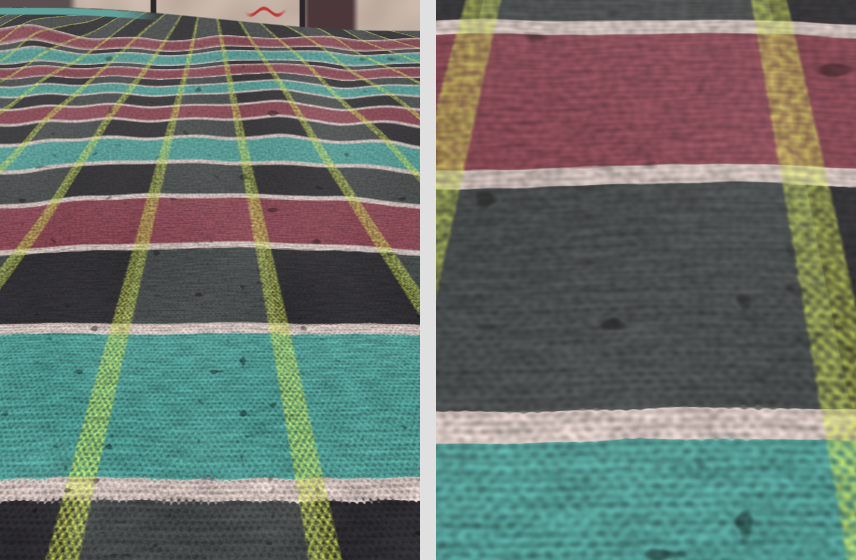
Left: the whole. Right: its middle third, enlarged.
Write a WebGL 1 fragment shader that draws this texture.

```glsl
precision highp float;
// Handwoven plaid blanket lying in perspective: teal, black and maroon bands
// between pale lines, crossed by yellow-green warp stripes. Screen position is
// unprojected to thread space, where bands, stripes and weave are periodic.

uniform vec2 u_resolution;

vec2 gradient(vec2 cell) {
  float a = 6.2832 * fract(sin(dot(cell, vec2(127.1, 311.7))) * 4375.85);
  return vec2(cos(a), sin(a));
}

float gradientNoise(vec2 p) {
  vec2 i = floor(p), f = fract(p);
  vec2 w = f * f * f * (f * (f * 6.0 - 15.0) + 10.0);
  vec2 e = vec2(1.0, 0.0);
  float low = mix(dot(gradient(i), f), dot(gradient(i + e), f - e), w.x);
  float high = mix(dot(gradient(i + e.yx), f - e.yx),
                   dot(gradient(i + 1.0), f - 1.0), w.x);
  return mix(low, high, w.y);
}

// Antialiased bar of the given half width around zero
float bar(float x, float halfWidth, float blur) {
  return 1.0 - smoothstep(halfWidth - blur, halfWidth + blur, abs(x));
}

// Folds lift and tilt the bands; y runs downward from the top
float foldedHeight(vec2 p) {
  float side = (p.x - 0.375) / 0.375;
  float rise = (p.y - 0.33) / 0.17;
  float y = p.y - 0.022 * side * side * exp(-rise * rise);
  y += 0.02 * (1.0 - smoothstep(0.0, 0.3, p.x)) * (1.0 - smoothstep(0.03, 0.12, p.y));
  y += 0.014 * gradientNoise(p * vec2(9.0, 5.0)) * (1.0 - smoothstep(0.2, 0.5, p.y));
  return y + 0.005 * gradientNoise(p * vec2(5.0, 3.0) + 7.0);
}

// Band coordinate: one unit per band, compressed toward the horizon
float bandCoordinate(float y) {
  if (y > 0.133) return 1.915 / (y + 0.026) - 2.128;
  float k = (0.133 - y) / 0.0247;
  float f = fract(k);
  // On the far rise black bands are narrower than coloured ones
  return min(10.0 + 2.0 * (floor(k) + max(f * 0.69, 1.0 - (1.0 - f) * 1.79)), 15.5);
}

vec3 bandColor(float s, float column) {
  float band = mod(floor(s), 4.0);
  float grey = mod(column, 2.0);
  if (band < 0.5) return vec3(0.29, 0.57, 0.545);
  if (band > 1.5 && band < 2.5) return vec3(0.48, 0.23, 0.275) + 0.03 * grey;
  return mix(vec3(0.155, 0.15, 0.165), vec3(0.25, 0.265, 0.265), grey);
}

// Pale floor with dark rails beyond the blanket
vec3 backdrop(vec2 p, float px) {
  vec3 c = vec3(0.77, 0.70, 0.65) + 0.08 * gradientNoise(p * 14.0);
  c = mix(c, vec3(0.30, 0.22, 0.23), bar(p.x - 0.59, 0.045, 0.008));
  c = mix(c, vec3(0.36, 0.31, 0.31), bar(p.x, 0.13, 0.01));
  float rails = max(bar(p.x - 0.274, 0.005, px), bar(p.x - 0.54, 0.005, px));
  c = mix(c, vec3(0.17, 0.15, 0.16), rails);
  float strand = bar(p.y - 0.021 - 0.006 * sin(p.x * 130.0), 0.003, 0.002);
  return mix(c, vec3(0.75, 0.22, 0.22), strand * bar(p.x - 0.475, 0.03, 0.01));
}

void main() {
  float px = 1.0 / u_resolution.y;
  vec2 p = gl_FragCoord.xy / u_resolution;
  p = vec2(p.x * 0.75, 1.0 - p.y);

  // Unproject to thread space
  float y = foldedHeight(p);
  float depth = max(y + 0.026, 0.03);
  float s = bandCoordinate(y);
  float spacing = 0.45 * depth + 0.009;
  float u = (p.x - 0.3815 - 0.2 * p.y) / spacing;
  vec2 thread = vec2(u * 64.0, s * 42.0);

  // Over-under weave, fading as threads shrink with distance
  float near = smoothstep(0.38, 0.8, depth);
  float weave = sin(3.1416 * thread.x) * sin(3.1416 * thread.y) * near;
  float ridge = cos(6.2832 * thread.y) * near;
  float slub = gradientNoise(thread * vec2(0.12, 0.9)) * smoothstep(0.15, 0.5, depth);
  float grain = gradientNoise(p * vec2(190.0, 230.0));

  // Weft bands and the pale lines between them
  float blur = 1.2 * px * (y > 0.133 ? 1.915 / (depth * depth) : 85.0);
  float lineWidth = mix(0.085, 0.048, smoothstep(0.12, 0.5, depth));
  float edge = fract(s + 0.5) - 0.5 + 0.012 * slub + 0.006 * weave;
  vec3 color = bandColor(s, floor(u));
  color = mix(color, vec3(0.77, 0.71, 0.69), bar(edge, lineWidth, blur));

  // Warp stripes, mottled where the weft crosses over them
  float stripe = bar(fract(u + 0.5) - 0.5 + 0.004 * slub, 0.062, 1.2 * px / spacing + 0.004);
  float cover = 0.46 + 0.28 * weave + 0.25 * grain;
  color = mix(color, vec3(0.76, 0.82, 0.30), stripe * clamp(cover, 0.1, 0.85));

  // Thread relief, wear patches and dark nubs
  color *= 1.0 + 0.10 * weave + 0.07 * ridge + 0.22 * slub + 0.20 * grain;
  color += 0.05 * gradientNoise(p * 6.0 + 3.0);
  float nub = smoothstep(0.42, 0.56, gradientNoise(p * vec2(38.0, 52.0) + 19.0));
  color *= 1.0 - 0.4 * nub;

  // Soft light increasing toward the far end
  color = mix(color, vec3(0.80, 0.79, 0.77), 0.02 + 0.13 * (1.0 - smoothstep(0.05, 0.75, p.y)));

  // Far hem, with a teal strip showing at the left
  float hem = 0.013 + 0.042 * smoothstep(0.08, 0.7, p.x);
  float strip = bar(p.y - hem - 0.007, 0.006, px) * (1.0 - smoothstep(0.2, 0.3, p.x));
  color = mix(color, vec3(0.38, 0.64, 0.61), strip);
  color = mix(backdrop(p, px), color, smoothstep(-px, px, p.y - hem));
  gl_FragColor = vec4(color, 1.0);
}
```
